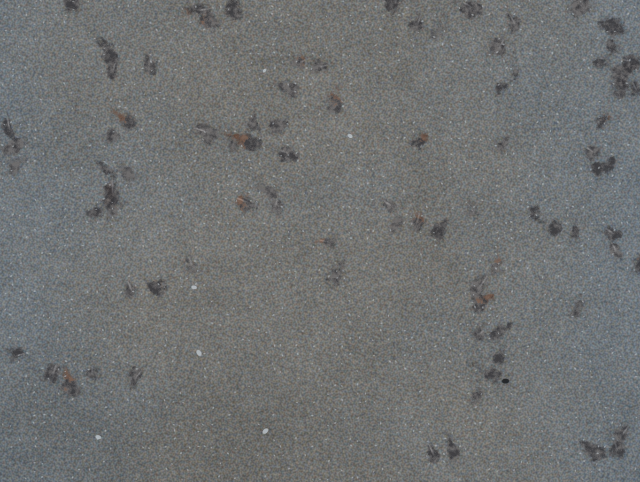
Write a WebGL 1 fragment shader that draws this texture.

```glsl
precision highp float;
uniform vec2 u_resolution;

// Palette
const vec3 SAND_WARM = vec3(0.452, 0.451, 0.440);
const vec3 SAND_COOL = vec3(0.432, 0.460, 0.482);
const vec3 DEBRIS_DARK = vec3(0.225, 0.222, 0.235);
const vec3 DEBRIS_LIGHT = vec3(0.43, 0.42, 0.42);
const vec3 RUST = vec3(0.52, 0.32, 0.21);
const vec3 SHELL = vec3(0.72, 0.75, 0.77);
const vec3 PIT = vec3(0.12, 0.13, 0.14);

// Sizes are in canvas heights
const float DEBRIS_CELL = 0.042;
const float SPECK_CELL = 0.016;
const float CHIP_CELL = 0.16;
const float PIT_CELL = 0.30;
const float GRAIN_FREQ = 235.0;
const float GRAIN_AMOUNT = 0.11;
const float TINT_AMOUNT = 0.055;
const float MOTTLE_AMOUNT = 0.042;
const float DEBRIS_OPACITY = 0.85;

float hash(vec2 p) {
  vec3 q = fract(vec3(p.xyx) * 0.1031);
  q += dot(q, q.yzx + 33.33);
  return fract((q.x + q.y) * q.z);
}

vec2 hash2(vec2 p) {
  return vec2(hash(p + 17.3), hash(p + 61.7));
}

mat2 rotation(float a) {
  return mat2(cos(a), sin(a), -sin(a), cos(a));
}

float cornerSlope(vec2 corner, vec2 offset) {
  float a = 6.2832 * hash(corner + 103.0);
  return dot(vec2(cos(a), sin(a)), offset);
}

float gradientNoise(vec2 p) {
  vec2 i = floor(p), f = p - i;
  vec2 u = f * f * f * (f * (f * 6.0 - 15.0) + 10.0);
  vec2 e = vec2(1.0, 0.0);
  float low = mix(cornerSlope(i, f), cornerSlope(i + e, f - e), u.x);
  float high = mix(cornerSlope(i + e.yx, f - e.yx), cornerSlope(i + 1.0, f - 1.0), u.x);
  return mix(low, high, u.y);
}

float fbm(vec2 p) {
  float sum = 0.0, gain = 0.6;
  for (int i = 0; i < 4; i++) {
    sum += gain * gradientNoise(p);
    p = rotation(0.6) * p * 2.1 + 7.0;
    gain *= 0.55;
  }
  return sum;
}

// Sand: tinted towards the sides, mottled, with slightly coloured grain
vec3 sand(vec2 p, vec2 uv) {
  float side = smoothstep(0.12, 0.6, abs(uv.x - 0.48)) + 0.6 * fbm(p * 4.0);
  vec3 col = mix(SAND_WARM, SAND_COOL, clamp(side, 0.0, 1.0));
  col += MOTTLE_AMOUNT * (fbm(p * 5.0 + 30.0) + 1.1 * fbm(p * 28.0));
  col -= 0.035 * smoothstep(0.45, 0.0, uv.y) * smoothstep(1.0, 0.1, uv.x);
  vec2 g = rotation(0.45) * p * GRAIN_FREQ;
  vec2 coarse = rotation(0.8) * g * 0.47 + 90.0;
  float grain = gradientNoise(g) + 0.6 * gradientNoise(coarse);
  vec2 t = rotation(1.1) * g * 0.7;
  float warmth = gradientNoise(t + 200.0), green = gradientNoise(t + 410.0);
  vec3 tint = vec3(warmth, 0.5 * green, -warmth);
  return col + GRAIN_AMOUNT * grain + TINT_AMOUNT * tint;
}

// Clustered tapered fragments, denser in the upper part
vec3 addDebris(vec3 col, vec2 p, float px) {
  vec2 q = p / DEBRIS_CELL, base = floor(q);
  float edge = 0.06 + px / DEBRIS_CELL;
  float ragged = fbm(q * 1.9);
  float texture = fbm(q * 3.2 + 50.0);
  for (int j = -1; j <= 1; j++) {
    for (int i = -1; i <= 1; i++) {
      vec2 id = base + vec2(float(i), float(j));
      vec2 rnd = hash2(id), kind = hash2(id + 300.0);
      vec2 center = id + 0.15 + 0.7 * rnd;
      vec2 place = center * DEBRIS_CELL;
      float chance = 0.24 * smoothstep(0.25, 0.7, place.y) - 0.07
                   + 0.95 * gradientNoise(place * 6.5 + 12.0);
      float present = step(hash(id + 700.0), chance);
      vec2 d = rotation((rnd.x - 0.5) * 2.8) * (q - center);
      float size = mix(0.32, 0.66, kind.x * kind.x);
      float along = clamp(d.y / size * 0.5 + 0.5, 0.0, 1.0);
      float width = mix(0.85, mix(0.15, 0.7, kind.y), along);
      float dist = (length(d / vec2(width, 1.0)) - size) * width + 0.45 * ragged;
      float body = present * smoothstep(edge, -edge, dist);
      float shadow = present * smoothstep(0.3, -0.1, dist);
      float light = 0.45 + 1.9 * texture + 0.7 * (hash(id + 830.0) - 0.5);
      vec3 tone = mix(DEBRIS_DARK, DEBRIS_LIGHT, clamp(light, 0.0, 1.0));
      float rusty = step(0.84, rnd.y) * smoothstep(0.45, 0.9, along + texture);
      tone = mix(tone, RUST, 0.5 * rusty);
      float streak = smoothstep(0.08, 0.0, abs(d.x - 0.12 * size)) * step(0.55, kind.y);
      tone += 0.17 * streak * smoothstep(0.3, 0.8, along);
      col = mix(col * (1.0 - 0.07 * shadow), tone, DEBRIS_OPACITY * body);
    }
  }
  return col;
}

// One rounded spot per cell: coverage for a given share of filled cells
float spots(vec2 p, float cell, float share, float radius, float seed, float px) {
  vec2 q = p / cell, id = floor(q);
  vec2 rnd = hash2(id + seed);
  vec2 d = rotation(6.2832 * rnd.x) * (q - id - 0.25 - 0.5 * rnd) * cell;
  float size = radius * mix(0.5, 1.0, rnd.y);
  float dist = length(d * vec2(1.0, 1.5)) - size;
  return step(hash(id + seed + 40.0), share) * smoothstep(px, -px, dist);
}

void main() {
  float px = 1.0 / u_resolution.y;
  vec2 p = gl_FragCoord.xy * px, uv = gl_FragCoord.xy / u_resolution;
  vec3 col = addDebris(sand(p, uv), p, px);
  col = mix(col, SHELL, 0.6 * spots(p, SPECK_CELL, 0.25, 0.0025, 90.0, px));
  col = mix(col, SHELL, 0.85 * spots(p, CHIP_CELL, 0.1, 0.0075, 150.0, px));
  col = mix(col, PIT, 0.9 * spots(p, PIT_CELL, 0.2, 0.008, 510.0, px));
  gl_FragColor = vec4(clamp(col, 0.0, 1.0), 1.0);
}
```
